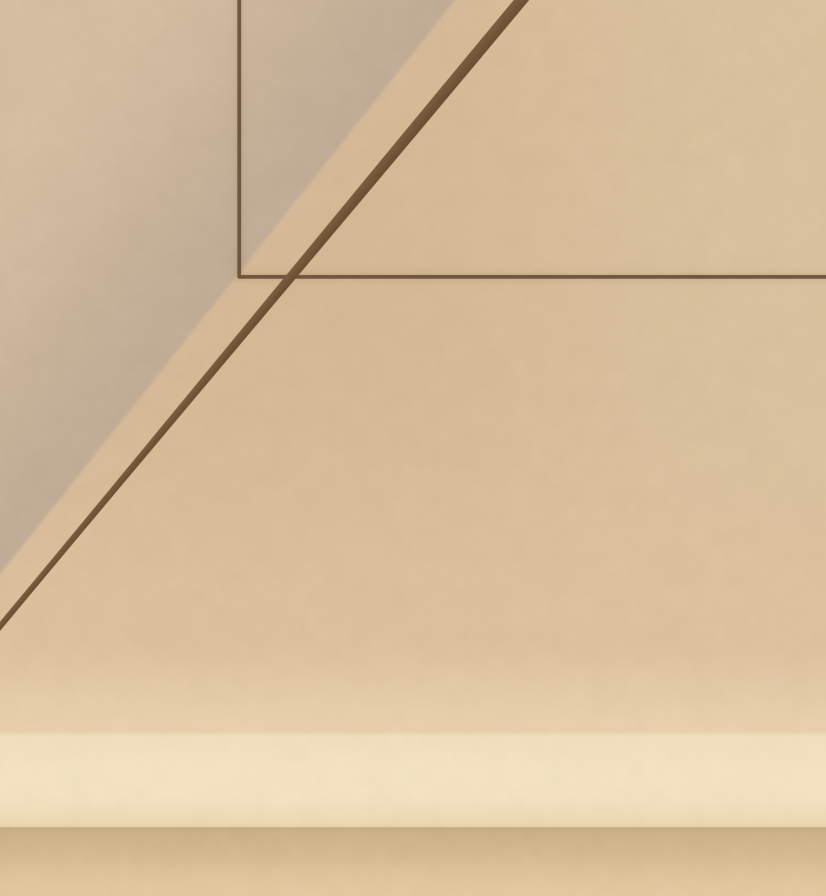
This background is drawn by a Shadertoy shader. Its source:

```glsl
// Warm beige wall panels with a shaded diagonal fold, dark seams and a glowing ledge

const vec3 SAND = vec3(0.835, 0.722, 0.585);
const vec3 SAND_LIGHT = vec3(0.850, 0.755, 0.620);
const vec3 SAND_WARM = vec3(0.866, 0.758, 0.622);
const vec3 SHADE = vec3(0.755, 0.675, 0.585);
const vec3 SHADE_LIGHT = vec3(0.830, 0.742, 0.632);
const vec3 GLOW = vec3(0.905, 0.812, 0.675);
const vec3 CREAM = vec3(0.950, 0.882, 0.755);
const vec3 LEDGE_SHADOW = vec3(0.805, 0.695, 0.535);
const vec3 LEDGE_BASE = vec3(0.885, 0.785, 0.625);
const vec3 BROWN = vec3(0.425, 0.310, 0.195);
const vec3 SEAM = vec3(0.400, 0.305, 0.205);

const float LEDGE_TOP = 0.181;
const float LEDGE_BOTTOM = 0.0765;

float hash(vec2 p) {
    return fract(sin(dot(p, vec2(127.1, 311.7))) * 43758.5453);
}

float noise(vec2 p) {
    vec2 i = floor(p), f = fract(p);
    f = f * f * (3.0 - 2.0 * f);
    return mix(mix(hash(i), hash(i + vec2(1, 0)), f.x),
               mix(hash(i + vec2(0, 1)), hash(i + vec2(1, 1)), f.x), f.y);
}

// Layered paper grain, centred on zero
float grain(vec2 p) {
    float sum = 0.0, amp = 0.5, freq = 45.0;
    for (int i = 0; i < 3; i++) {
        sum += amp * (noise(p * freq) - 0.5);
        freq *= 2.3;
        amp *= 0.7;
    }
    return sum;
}

// Signed distance to the line through a and b, positive on its left
float lineSide(vec2 p, vec2 a, vec2 b) {
    vec2 d = normalize(b - a);
    return d.x * (p.y - a.y) - d.y * (p.x - a.x);
}

float segmentDistance(vec2 p, vec2 a, vec2 b) {
    vec2 d = b - a;
    return length(p - a - d * clamp(dot(p - a, d) / dot(d, d), 0.0, 1.0));
}

float stroke(float dist, float halfWidth, float aa) {
    return 1.0 - smoothstep(halfWidth - aa, halfWidth + aa, dist);
}

vec3 wallColor(vec2 p, float aspect) {
    vec3 col = mix(SAND, SAND_LIGHT, smoothstep(0.35, 1.0, p.x / aspect));
    col = mix(col, SAND_WARM, 0.9 * smoothstep(0.62, 0.26, p.y));
    return mix(col, GLOW, smoothstep(0.29, LEDGE_TOP, p.y));
}

vec3 ledgeColor(float y) {
    float t = (y - LEDGE_BOTTOM) / (LEDGE_TOP - LEDGE_BOTTOM);
    vec3 col = mix(CREAM - vec3(0.025, 0.035, 0.055), CREAM, smoothstep(0.0, 0.4, t));
    return col - vec3(0.012, 0.015, 0.017) * smoothstep(0.6, 1.0, t);
}

void mainImage(out vec4 fragColor, in vec2 fragCoord) {
    vec2 p = fragCoord / iResolution.y;
    float aspect = iResolution.x / iResolution.y;
    float aa = 0.75 / iResolution.y;

    // Wall and the shaded panel beyond the fold
    vec3 col = wallColor(p, aspect);
    float fold = lineSide(p, vec2(0.0, 0.359), vec2(0.508, 1.0));
    vec3 shade = mix(SHADE, SHADE_LIGHT, smoothstep(0.0, 0.30, fold));
    col = mix(col, shade, smoothstep(-0.003, 0.003, fold));

    // Thin right-angled seam with a soft halo
    vec2 corner = vec2(0.267, 0.691);
    float seam = min(segmentDistance(p, corner, vec2(corner.x, 1.1)),
                     segmentDistance(p, corner, vec2(aspect + 0.1, corner.y)));
    col = mix(col, SEAM, 0.18 * exp(-seam / 0.004));
    col = mix(col, SEAM, 0.9 * stroke(seam, 0.0021, aa));

    // Diagonal bar, widening towards the top
    float bar = lineSide(p, vec2(0.0, 0.301), vec2(0.582, 1.0));
    float barWidth = mix(0.0033, 0.0066, smoothstep(0.3, 1.0, p.y));
    vec3 barColor = BROWN + 0.05 * smoothstep(-barWidth, barWidth, bar);
    col = mix(col, barColor, stroke(abs(bar), barWidth, aa));

    // Bright ledge and the shadow under it
    vec3 base = mix(LEDGE_BASE, LEDGE_SHADOW, smoothstep(0.0, LEDGE_BOTTOM, p.y));
    col = mix(col, ledgeColor(p.y), smoothstep(LEDGE_TOP + 0.003, LEDGE_TOP - 0.003, p.y));
    col = mix(col, base, smoothstep(LEDGE_BOTTOM + aa, LEDGE_BOTTOM - aa, p.y));
    col -= 0.05 * exp(-abs(p.y - LEDGE_BOTTOM) / 0.0025);

    fragColor = vec4(col + 0.018 * grain(p), 1.0);
}
```
